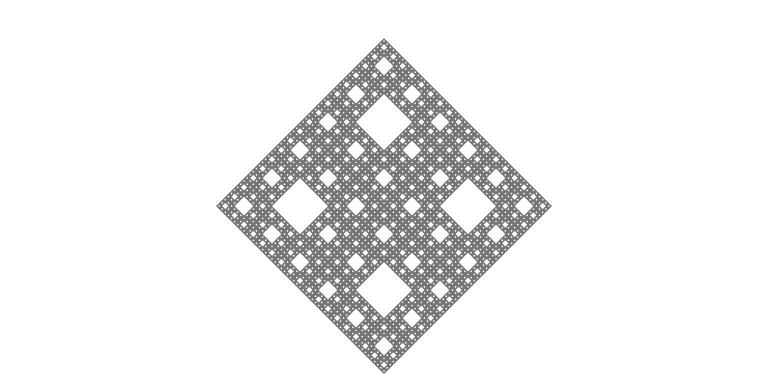
Give the GLSL for this pattern, as a WebGL 2 fragment shader.

```glsl
#version 300 es
precision highp float;
// Four Sierpinski carpets joined into one grey diamond on white.
// The plane is turned by 45 degrees, split into unit cells, and each cell
// is folded in thirds; supersampling smooths the finest holes.

uniform vec2 u_resolution;
out vec4 fragColor;

// 1.0 on the carpet, 0.0 in a hole, for a point in the unit cell
float carpet(vec2 cell) {
    for (int level = 0; level < 4; level++) {
        vec2 fromCenter = abs(cell - 0.5);
        if (max(fromCenter.x, fromCenter.y) < 1.0 / 6.0) return 0.0;
        cell = fract(cell * 3.0);
    }
    return 1.0;
}

// Diamond of two by two carpets; p is in canvas heights from its center
float diamond(vec2 p) {
    vec2 turned = vec2(p.x + p.y, p.x - p.y) / 0.4375;
    if (max(abs(turned.x), abs(turned.y)) > 1.0) return 0.0;
    return carpet(fract(turned));
}

void main() {
    vec2 center = vec2(0.5 * u_resolution.x / u_resolution.y, 0.4635);

    // Average a grid of samples over the pixel
    const int GRID = 6;
    float coverage = 0.0;
    for (int j = 0; j < GRID; j++) {
        for (int i = 0; i < GRID; i++) {
            vec2 offset = (vec2(i, j) + 0.5) / float(GRID) - 0.5;
            vec2 p = (gl_FragCoord.xy + offset) / u_resolution.y;
            coverage += diamond(p - center);
        }
    }
    coverage /= float(GRID * GRID);

    fragColor = vec4(mix(vec3(1.0), vec3(0.46), coverage), 1.0);
}
```
